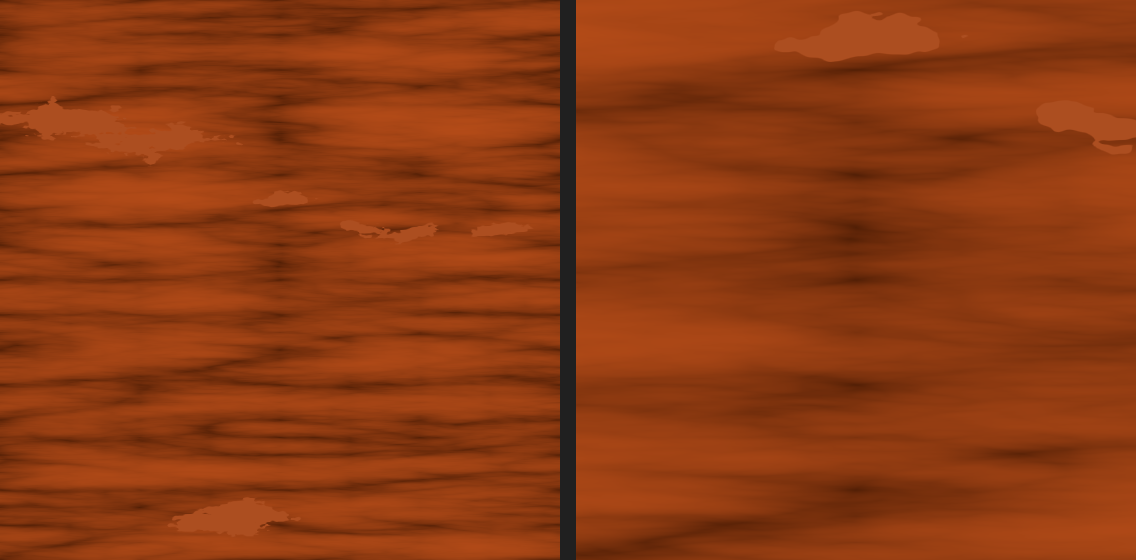
Left: the whole. Right: its middle third, enlarged.
Reproduce this texture procedurally as a Shadertoy shader.

```glsl
// Reddish-brown wood with fine horizontal grain and a few flat, ragged worn patches.

// Random unit gradient for a lattice corner
vec2 cornerGradient(vec2 corner) {
    float angle = 6.2832 * fract(sin(dot(corner, vec2(127.1, 311.7))) * 43758.547);
    return vec2(cos(angle), sin(angle));
}

// Gradient noise: zero at every lattice corner, about -0.7 to 0.7 between
float gradientNoise(vec2 p) {
    vec2 cell = floor(p), f = p - cell;
    vec2 blend = f * f * f * (f * (f * 6.0 - 15.0) + 10.0);
    vec2 right = vec2(1, 0), up = vec2(0, 1);
    float a = dot(cornerGradient(cell), f);
    float b = dot(cornerGradient(cell + right), f - right);
    float c = dot(cornerGradient(cell + up), f - up);
    float d = dot(cornerGradient(cell + 1.0), f - 1.0);
    return mix(mix(a, b, blend.x), mix(c, d, blend.x), blend.y);
}

// Folded noise stretched along x: its creases are the dark grain lines
float woodGrain(vec2 uv) {
    vec2 p = uv * vec2(2, 16);
    float sum = 0.0, weight = 1.0;
    for (int octave = 0; octave < 5; octave++) {
        sum += weight * abs(gradientNoise(p + float(octave) * vec2(64, 512)));
        p *= 2.0;
        weight *= 0.5;
    }
    return sum;
}

// Scattered flat ellipses with frayed outlines; below 1 is inside a patch
float patchField(vec2 uv) {
    float nearest = 100.0;
    for (int i = 0; i < 8; i++) {
        float id = float(i);
        float x = fract(0.42 + id * 0.618);
        float y = i == 0 ? 0.075 : 0.76 - 0.18 * x + 0.05 * sin(id * 2.4);
        float size = 0.04 + 0.05 * pow(0.5 + 0.5 * cos(id * 2.1), 2.0);
        nearest = min(nearest, length((uv - vec2(x, y)) / (size * vec2(1, 0.28))));
    }
    float fray = 1.1 * gradientNoise(uv * vec2(12, 36) + 7.3)
               + 0.6 * gradientNoise(uv * vec2(40, 90) + 31.7)
               + 0.3 * gradientNoise(uv * vec2(100, 200) + 53.1);
    return nearest + fray;
}

void mainImage(out vec4 fragColor, in vec2 fragCoord) {
    vec2 uv = fragCoord / iResolution.y;

    // Grain: dark creases rising softly to bright orange-brown
    vec3 darkGrain = vec3(0.32, 0.12, 0.02);
    vec3 brightWood = vec3(0.74, 0.31, 0.10);
    vec3 color = mix(darkGrain, brightWood, 1.0 - exp(-2.6 * woodGrain(uv)));

    // Worn patches in one flat tone
    vec3 wornWood = vec3(0.675, 0.305, 0.125);
    float field = patchField(uv);
    float edge = fwidth(field) * 0.7 + 0.0001;
    color = mix(color, wornWood, 1.0 - smoothstep(1.0 - edge, 1.0 + edge, field));

    fragColor = vec4(color, 1.0);
}
```
